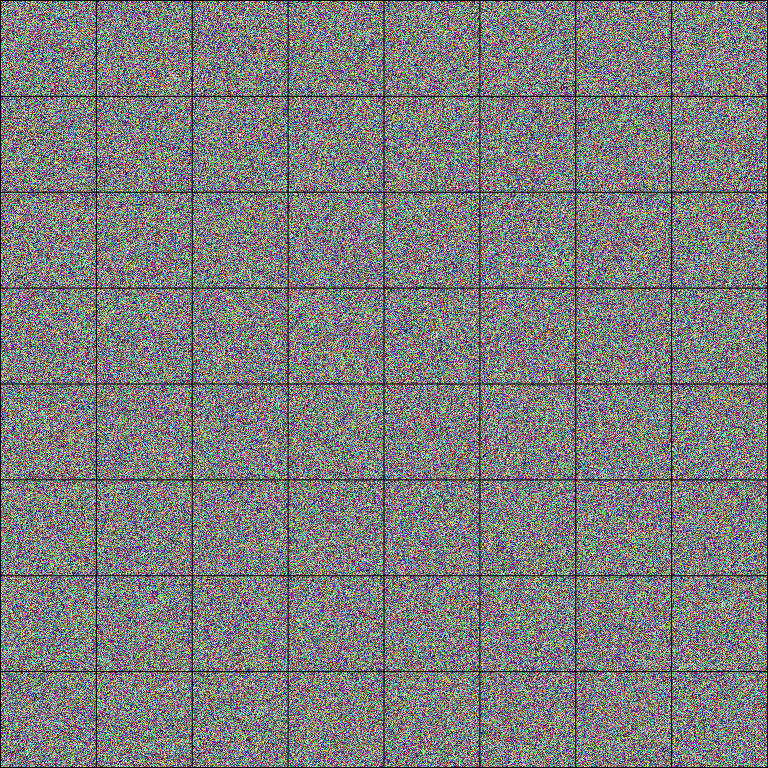
A three.js fragment shader for this pattern:

```glsl
// Eight by eight tiles of fine coloured grain, ruled with hairline black borders.
varying vec2 vUv;

// Sineless hash: one random colour per grain.
vec3 hashColor(vec2 cell) {
  vec3 p = fract(cell.xyx * vec3(0.1031, 0.1030, 0.0973));
  p += dot(p, p.yxz + 33.33);
  return fract((p.xxy + p.yzz) * p.zyx);
}

// Mean grain colour over a box, weighting each grain by its overlap.
vec3 grainColor(vec2 center, vec2 size) {
  vec2 low = center - 0.5 * size;
  vec2 high = center + 0.5 * size;
  vec3 sum = vec3(0.0);
  float total = 0.0;
  for (int j = 0; j < 3; j++) {
    for (int i = 0; i < 3; i++) {
      vec2 cell = floor(low) + vec2(float(i), float(j));
      vec2 overlap = max(min(high, cell + 1.0) - max(low, cell), 0.0);
      float weight = overlap.x * overlap.y;
      sum += weight * hashColor(cell + 17.0);
      total += weight;
    }
  }
  return sum / total;
}

// Share of the box covered by the rules, which are one grain wide.
float ruleCoverage(vec2 center, vec2 size) {
  float pitch = 767.0 / 8.0;
  vec2 tile = (center - 0.5) / pitch;
  vec2 dist = abs(tile - floor(tile + 0.5)) * pitch;
  vec2 cover = clamp(0.5 * (1.0 + size) - dist, vec2(0.0), min(size, 1.0)) / size;
  return 1.0 - (1.0 - cover.x) * (1.0 - cover.y);
}

void main() {
  // Grain units: 768 across the canvas.
  vec2 grain = vUv * 768.0;
  vec2 footprint = clamp(fwidth(grain), 0.01, 2.0);

  vec3 color = grainColor(grain, footprint);
  color = mix(color, vec3(0.0), ruleCoverage(grain, footprint));
  gl_FragColor = vec4(color, 1.0);
}
```
